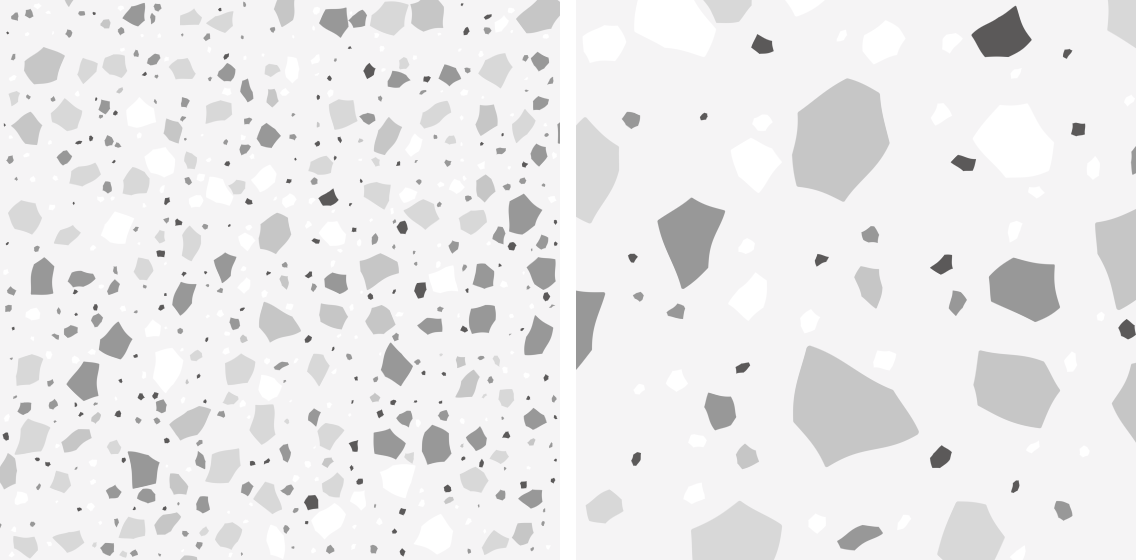
Left, the full canvas; right, a detail of the centre.
A WebGL 1 fragment shader for this texture:

```glsl
precision highp float;
// Terrazzo: grey and white stone chips in three sizes on a pale ground.
uniform vec2 u_resolution;

// Layers: cells per canvas height, least radius, greatest radius, jitter in cells
#define LARGE vec4(11.0, 0.023, 0.046, 0.34)
#define MEDIUM vec4(13.0, 0.010, 0.022, 0.27)
#define SMALL vec4(26.0, 0.003, 0.009, 0.30)
// Cumulative shares of white, light, mid and dark chips; the rest is charcoal
#define LARGE_SHARES vec4(0.16, 0.52, 0.74, 1.01)
#define MEDIUM_SHARES vec4(0.12, 0.34, 0.50, 0.91)
#define SMALL_SHARES vec4(0.42, 0.43, 0.45, 0.69)
#define ROUNDING 0.04
#define WOBBLE 0.05
#define GAP 0.003
#define REACH 0.03

const vec3 GROUND = vec3(0.962, 0.957, 0.962);
const vec3 WHITE = vec3(1.0);
const vec3 LIGHT = vec3(0.847);
const vec3 MID = vec3(0.775);
const vec3 DARK = vec3(0.595);
const vec3 CHARCOAL = vec3(0.355, 0.35, 0.35);

vec2 hash2(vec2 p) {
  vec3 q = fract(p.xyx * vec3(0.1031, 0.1030, 0.0973));
  q += dot(q, q.yzx + 33.33);
  return fract((q.xx + q.yz) * q.zy);
}

vec2 chipKey(vec2 cell, vec4 layer) { return cell + layer.x * 17.0; }

// Chip of a cell: centre and bounding radius
vec3 placeChip(vec2 cell, vec4 layer) {
  vec2 key = chipKey(cell, layer);
  vec2 jitter = (2.0 * hash2(key) - 1.0) * layer.w;
  float radius = mix(layer.y, layer.z, hash2(key + 41.7).x);
  return vec3((cell + 0.5 + jitter) / layer.x, radius);
}

vec2 corner(vec2 key, float i, float sides, float aspect) {
  vec2 h = hash2(key + i * vec2(5.3, 2.7) + 9.1);
  float angle = 6.2832 * (i + 0.7 * h.x) / sides;
  return mix(0.65, 1.0, h.y) * vec2(cos(angle), aspect * sin(angle));
}

// Signed distance to an irregular polygon with soft corners and bowed edges
float chipDistance(vec2 p, vec3 chip, vec2 key) {
  vec2 shape = hash2(key + 3.1), warp = hash2(key + 77.3);
  float lean = mix(0.1, 1.9, shape.x), aspect = mix(0.4, 1.0, sqrt(shape.y));
  float sides = 5.0 + floor(2.99 * warp.x);
  float c = cos(lean), s = sin(lean);
  p = (p - chip.xy) / chip.z;
  p = vec2(c * p.x + s * p.y, c * p.y - s * p.x);
  p += WOBBLE * sin(4.0 * p.yx + 6.2832 * warp);
  vec2 last = corner(key, sides - 1.0, sides, aspect);
  float nearest = 1e3, side = 1.0;
  for (int i = 0; i < 7; i++) {
    if (float(i) >= sides) break;
    vec2 a = corner(key, float(i), sides, aspect);
    vec2 edge = last - a, w = p - a;
    vec2 off = w - edge * clamp(dot(w, edge) / dot(edge, edge), 0.0, 1.0);
    nearest = min(nearest, dot(off, off));
    bvec3 test = bvec3(p.y >= a.y, p.y < last.y, edge.x * w.y > edge.y * w.x);
    if (all(test) || all(not(test))) side = -side;
    last = a;
  }
  return (side * sqrt(nearest) - ROUNDING) * chip.z;
}

// A large chip gives way to any bigger neighbour it would touch
bool largeFits(vec2 cell, vec3 chip) {
  for (int j = -1; j <= 1; j++) for (int i = -1; i <= 1; i++) {
    vec3 other = placeChip(cell + vec2(i, j), LARGE);
    if (other.z > chip.z && distance(other.xy, chip.xy) < 0.9 * (other.z + chip.z)) return false;
  }
  return true;
}

// Nearest chip of a layer: distance and key
vec3 largeAt(vec2 p) {
  vec3 best = vec3(1.0, 0.0, 0.0);
  for (int j = -1; j <= 1; j++) for (int i = -1; i <= 1; i++) {
    vec2 cell = floor(p * LARGE.x) + vec2(i, j), key = chipKey(cell, LARGE);
    vec3 chip = placeChip(cell, LARGE);
    if (distance(p, chip.xy) < chip.z + REACH && largeFits(cell, chip)) {
      float d = chipDistance(p, chip, key);
      if (d < best.x) best = vec3(d, key);
    }
  }
  return best;
}

vec3 mediumAt(vec2 p) {
  vec3 best = vec3(1.0, 0.0, 0.0);
  for (int j = -1; j <= 1; j++) for (int i = -1; i <= 1; i++) {
    vec2 cell = floor(p * MEDIUM.x) + vec2(i, j), key = chipKey(cell, MEDIUM);
    vec3 chip = placeChip(cell, MEDIUM);
    if (distance(p, chip.xy) < chip.z + 0.5 * REACH) {
      if (largeAt(chip.xy).x > 0.8 * chip.z + GAP) {
        float d = chipDistance(p, chip, key);
        if (d < best.x) best = vec3(d, key);
      }
    }
  }
  return best;
}

// Small chips stay inside their own cell
vec3 smallAt(vec2 p) {
  vec2 cell = floor(p * SMALL.x), key = chipKey(cell, SMALL);
  vec3 chip = placeChip(cell, SMALL);
  if (distance(p, chip.xy) > 1.3 * chip.z) return vec3(1.0, key);
  float room = min(largeAt(chip.xy).x, mediumAt(chip.xy).x);
  return vec3(room > chip.z + GAP ? chipDistance(p, chip, key) : 1.0, key);
}

vec3 paint(vec3 under, vec3 hit, vec4 shares) {
  float t = hash2(hit.yz + 23.9).y, soft = 0.7 / u_resolution.y;
  vec3 stone = t < shares.x ? WHITE : t < shares.y ? LIGHT : t < shares.z ? MID : t < shares.w ? DARK : CHARCOAL;
  return mix(stone, under, smoothstep(-soft, soft, hit.x));
}

void main() {
  vec2 p = gl_FragCoord.xy / u_resolution.y;
  vec3 color = paint(GROUND, smallAt(p), SMALL_SHARES);
  color = paint(color, mediumAt(p), MEDIUM_SHARES);
  color = paint(color, largeAt(p), LARGE_SHARES);
  gl_FragColor = vec4(color, 1.0);
}
```
